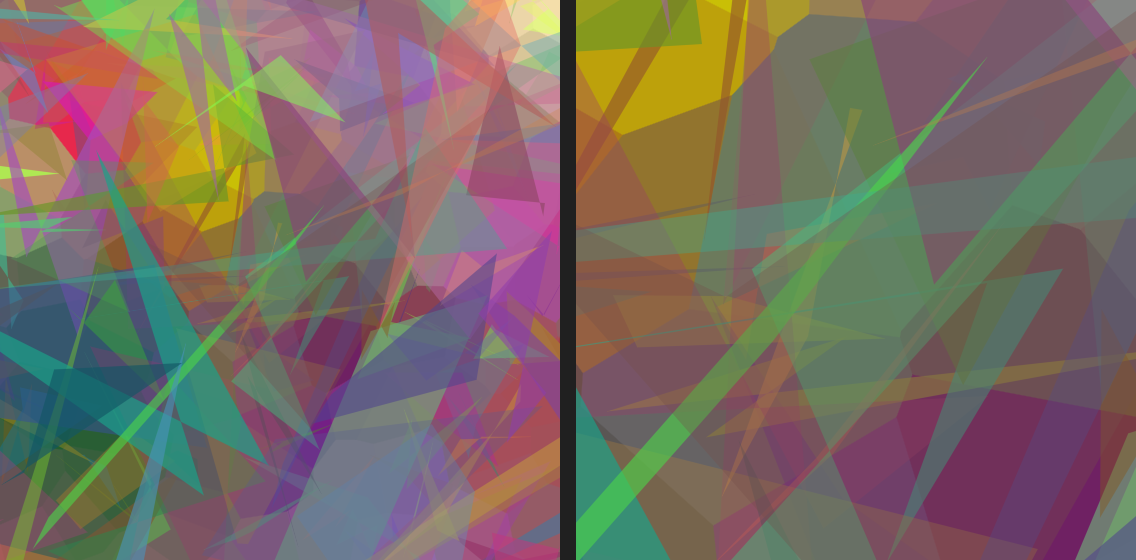
Left, the full canvas; right, a detail of the centre.
Reproduce this background procedurally as a Shadertoy shader.

```glsl
// Translucent shards: random four-point outlines, often crossing into bow-ties,
// are stacked from small to large over a cellular base of flat facets.
// Each shard blends a broad regional tint with a vivid hue of its own.

#define SHARDS 160
#define FACETS 9.0
#define SMALL_REACH 0.10
#define LARGE_REACH 0.36
#define THINNEST 0.16
#define MIN_ALPHA 0.26
#define MAX_ALPHA 0.72
#define HUE_VARIETY 0.42
#define CONTRAST 1.28
#define EDGE_PIXELS 0.7
#define SEED 23u

// Four random values in 0..1 for stream k of item n
vec4 hash4(int n, uint k) {
    uvec4 h = uvec4(uint(n), k, SEED, uint(n) + k) * 1664525u + 1013904223u;
    h += h.yzxy * h.wxyz;
    h ^= h >> 16;
    h += h.yzxy * h.wxyz;
    return vec4(h >> 16) / 65535.0;
}

// Soft round patch of colour
void patchOn(inout vec3 c, vec2 p, vec2 centre, float radius, vec3 colour) {
    vec2 d = (p - centre) / radius;
    float w = max(1.0 - 0.3 * dot(d, d), 0.0);
    c = mix(c, colour, 0.95 * w * w * w);
}

// Broad colour regions of the canvas
vec3 regionTint(vec2 p) {
    vec3 c = vec3(0.53, 0.40, 0.42);
    patchOn(c, p, vec2(0.50, 0.93), 0.20, vec3(0.64, 0.58, 0.46));
    patchOn(c, p, vec2(0.27, 0.91), 0.16, vec3(0.36, 0.72, 0.42));
    patchOn(c, p, vec2(0.03, 0.72), 0.16, vec3(0.62, 0.78, 0.46));
    patchOn(c, p, vec2(0.16, 0.79), 0.14, vec3(0.85, 0.16, 0.33));
    patchOn(c, p, vec2(0.76, 0.86), 0.15, vec3(0.44, 0.26, 0.60));
    patchOn(c, p, vec2(0.96, 0.98), 0.17, vec3(0.90, 0.82, 0.64));
    patchOn(c, p, vec2(0.82, 0.71), 0.16, vec3(0.60, 0.76, 0.26));
    patchOn(c, p, vec2(0.91, 0.57), 0.16, vec3(0.64, 0.32, 0.60));
    patchOn(c, p, vec2(0.36, 0.55), 0.16, vec3(0.68, 0.26, 0.13));
    patchOn(c, p, vec2(0.40, 0.69), 0.16, vec3(0.76, 0.72, 0.06));
    patchOn(c, p, vec2(0.52, 0.48), 0.17, vec3(0.38, 0.49, 0.44));
    patchOn(c, p, vec2(0.66, 0.39), 0.11, vec3(0.46, 0.13, 0.20));
    patchOn(c, p, vec2(0.12, 0.27), 0.26, vec3(0.18, 0.38, 0.22));
    patchOn(c, p, vec2(0.56, 0.23), 0.19, vec3(0.45, 0.16, 0.50));
    patchOn(c, p, vec2(0.71, 0.07), 0.18, vec3(0.69, 0.32, 0.62));
    patchOn(c, p, vec2(0.94, 0.27), 0.20, vec3(0.64, 0.32, 0.35));
    return c;
}

// Vivid hue with its own brightness
vec3 vividHue(float hue, float light) {
    vec3 wheel = 0.5 + 0.45 * cos(6.28318 * (hue + vec3(0.0, 0.33, 0.67)));
    return wheel * mix(0.5, 1.4, light) * vec3(1.06, 1.0, 0.9);
}

// Flat cells, smoothed across the border of the two nearest
vec3 facetBase(vec2 p, float edge) {
    vec2 g = p * FACETS, a = vec2(99.0), b = a;
    for (int i = 0; i < 9; i++) {
        ivec2 cell = ivec2(floor(g)) + ivec2(i % 3, i / 3) - 1;
        vec2 r = vec2(cell) + hash4(cell.x + 64 * cell.y, 5u).xy - g;
        if (dot(r, r) < dot(a, a)) { b = a; a = r; }
        else if (dot(r, r) < dot(b, b)) b = r;
    }
    float gap = 0.5 * dot(a + b, normalize(b - a)) / FACETS;
    vec3 inner = regionTint((g + a) / FACETS), outer = regionTint((g + b) / FACETS);
    return mix(outer, inner, 0.5 + 0.5 * smoothstep(0.0, edge, gap));
}

// Adds one outline edge: x keeps the squared distance, y the even-odd side
void addEdge(inout vec2 state, vec2 p, vec2 a, vec2 b) {
    vec2 e = b - a, w = p - a;
    vec2 d = w - e * clamp(dot(w, e) / max(dot(e, e), 1e-6), 0.0, 1.0);
    state.x = min(state.x, dot(d, d));
    bool above = p.y >= a.y;
    bool crosses = above != (p.y >= b.y);
    if (crosses && (e.x * w.y > e.y * w.x) == above) state.y = -state.y;
}

void mainImage(out vec4 fragColor, in vec2 fragCoord) {
    vec2 uv = fragCoord / iResolution.xy;
    float edge = EDGE_PIXELS / iResolution.y;
    vec3 colour = facetBase(uv, edge);
    for (int n = 0; n < SHARDS; n++) {
        // Place, direction, size and proportion
        vec4 form = hash4(n, 1u);
        float order = float(n) / float(SHARDS);
        float reach = mix(SMALL_REACH, LARGE_REACH, order) * mix(0.4, 1.4, form.w);
        vec2 extent = reach * vec2(1.0, mix(THINNEST, 1.0, fract(form.w * 37.0)));
        vec2 centre = form.xy * 1.1 - 0.05;
        vec2 axis = vec2(cos(6.28318 * form.z), sin(6.28318 * form.z));
        mat2 turn = mat2(axis.x, axis.y, -axis.y, axis.x);
        // Skip shards whose box lies elsewhere
        vec2 p = (uv - centre) * turn;
        if (any(greaterThan(abs(p), extent + edge))) continue;
        // Corners in random order, pushed outward, so outlines may cross
        vec4 xs = hash4(n, 2u) * 2.0 - 1.0, ys = hash4(n, 3u) * 2.0 - 1.0;
        xs *= (1.5 - 0.5 * xs * xs) * extent.x;
        ys *= (1.5 - 0.5 * ys * ys) * extent.y;
        vec2 state = vec2(1e3, 1.0);
        addEdge(state, p, vec2(xs.x, ys.x), vec2(xs.y, ys.y));
        addEdge(state, p, vec2(xs.y, ys.y), vec2(xs.z, ys.z));
        addEdge(state, p, vec2(xs.z, ys.z), vec2(xs.w, ys.w));
        addEdge(state, p, vec2(xs.w, ys.w), vec2(xs.x, ys.x));
        float cover = 1.0 - smoothstep(-edge, edge, state.y * sqrt(state.x));
        if (cover <= 0.0) continue;
        // Flat translucent fill
        vec2 middle = centre + turn * vec2(dot(xs, vec4(0.25)), dot(ys, vec4(0.25)));
        vec4 look = hash4(n, 4u);
        vec3 fill = mix(regionTint(middle), vividHue(look.x, look.y), HUE_VARIETY);
        colour = mix(colour, fill, cover * mix(MIN_ALPHA, MAX_ALPHA, look.z));
    }
    colour = mix(vec3(0.52, 0.43, 0.43), colour, CONTRAST);
    fragColor = vec4(clamp(colour, 0.0, 1.0), 1.0);
}
```
